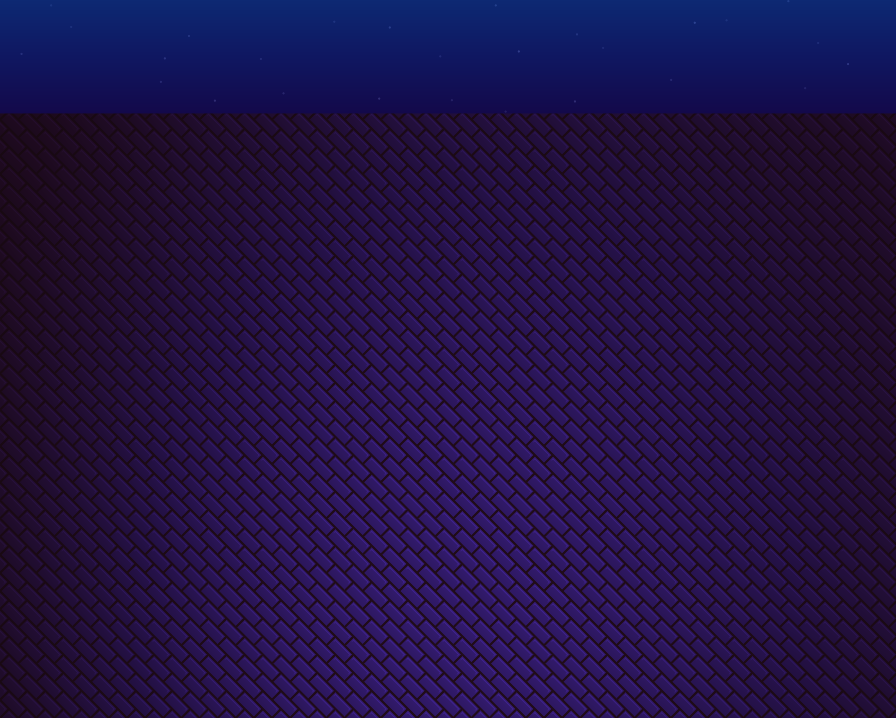
Reproduce this pattern procedurally as a Shadertoy shader.

```glsl
const float HORIZON = 0.842;
const float BRICK_WIDTH = 1.0 / 56.0;
const vec3 SKY_TOP = vec3(0.05, 0.16, 0.45);
const vec3 SKY_MIDDLE = vec3(0.06, 0.09, 0.38);
const vec3 SKY_LOW = vec3(0.075, 0.035, 0.29);
const vec3 MORTAR = vec3(0.11, 0.04, 0.085);
const vec3 BRICK_DARK = vec3(0.115, 0.04, 0.12);
const vec3 BRICK_MIDDLE = vec3(0.14, 0.065, 0.27);
const vec3 BRICK_LIT = vec3(0.19, 0.10, 0.41);
const vec3 RIM_LIGHT = vec3(0.07, 0.045, 0.19);

vec2 hash2(vec2 p) {
    vec2 q = vec2(dot(p, vec2(127.1, 311.7)), dot(p, vec2(269.5, 183.3)));
    return fract(sin(q) * 43758.5453);
}

vec3 threeStop(vec3 a, vec3 b, vec3 c, float t) {
    return t < 0.5 ? mix(a, b, t * 2.0) : mix(b, c, t * 2.0 - 1.0);
}

// One small star at a random place in each grid cell
float stars(vec2 p, float cellSize, float radius, float blur) {
    vec2 cell = floor(p / cellSize);
    vec2 offset = hash2(cell);
    vec2 center = (cell + 0.1 + 0.8 * offset) * cellSize;
    float disc = 1.0 - smoothstep(radius - blur, radius + blur, distance(p, center));
    return disc * (0.4 + 0.6 * hash2(cell + 17.0).x);
}

vec3 sky(vec2 p, float blur) {
    float height = clamp((p.y - HORIZON) / (1.0 - HORIZON), 0.0, 1.0);
    vec3 color = threeStop(SKY_LOW, SKY_MIDDLE, SKY_TOP, height);
    return color + vec3(0.13, 0.14, 0.16) * stars(p, 0.082, 0.0015, blur);
}

// Position inside a two-to-one brick of a diagonal running bond
vec2 brickLocal(vec2 p, float width) {
    vec2 q = vec2(p.x - p.y, p.x + p.y) * inversesqrt(2.0) / width;
    float row = floor(q.y);
    q.x += mod(row, 2.0);
    return vec2(mod(q.x, 2.0) - 1.0, q.y - row - 0.5) * width;
}

float boxDistance(vec2 p, vec2 halfSize) {
    vec2 d = abs(p) - halfSize;
    return length(max(d, 0.0)) + min(max(d.x, d.y), 0.0);
}

// Broad pool of light rising from the lower center
float wallLight(vec2 uv) {
    vec2 d = (uv - vec2(0.50, 0.12)) / vec2(0.62, 1.05);
    float light = 1.0 - smoothstep(0.05, 1.12, length(d));
    return clamp(light + 0.12 * (uv.x - 0.45), 0.0, 1.0);
}

vec3 wall(vec2 p, vec2 uv, float blur) {
    float light = wallLight(uv);
    vec2 local = brickLocal(p, BRICK_WIDTH);
    vec2 halfSize = vec2(1.0, 0.5) * BRICK_WIDTH;
    float edge = boxDistance(local, halfSize - 0.0015);
    float face = 1.0 - smoothstep(-blur, blur, edge);

    // Thin bevel highlight along the upper long side
    float bevel = 1.0 - smoothstep(0.0, 0.0014, abs(edge + 0.0022));
    float upper = smoothstep(0.0, 0.3, local.y / BRICK_WIDTH);
    vec3 brick = threeStop(BRICK_DARK, BRICK_MIDDLE, BRICK_LIT, light);
    brick *= 1.0 + 0.12 * local.y / BRICK_WIDTH;
    brick += RIM_LIGHT * bevel * upper * (0.25 + 0.5 * light);
    vec3 mortar = MORTAR * (0.85 + 0.3 * light);
    return mix(mortar, brick, face);
}

void mainImage(out vec4 fragColor, in vec2 fragCoord) {
    vec2 uv = fragCoord / iResolution.xy;
    vec2 p = fragCoord / iResolution.y;
    float pixel = 1.0 / iResolution.y;
    float skyMask = smoothstep(-pixel, pixel, uv.y - HORIZON) ;
    vec3 color = mix(wall(p, uv, 0.5 * pixel), sky(p, 0.5 * pixel), skyMask);
    fragColor = vec4(color, 1.0);
}
```
